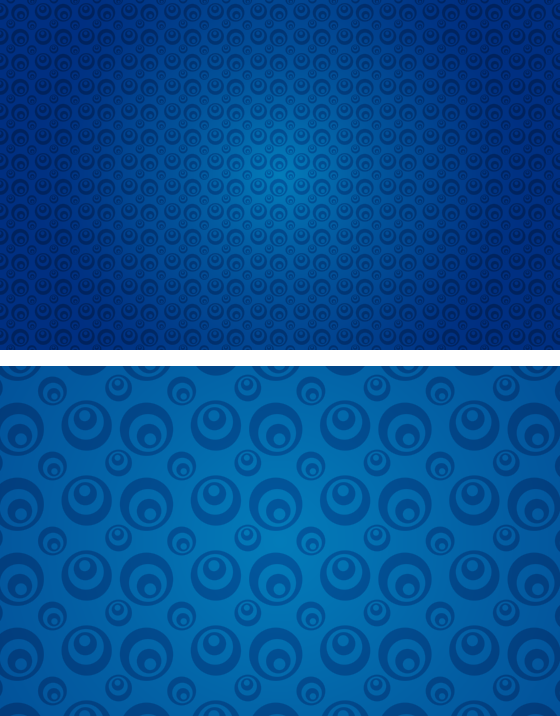
Top, the full canvas; bottom, a detail of the centre.
Give the GLSL for this pattern, as a Shadertoy shader.

```glsl
// Rows of nested off-centre discs, large and small, leaning up and down by turns,
// inked darker over a blue radial glow. Each cell wraps its four motifs, and the
// glow flattens out at the borders, so the whole canvas tiles.

const vec2  CELLS = vec2(13.0, 14.0);             // repeats across and down
const vec3  GLOW_CORE = vec3(0.01, 0.49, 0.73);
const vec3  GLOW_MID  = vec3(0.01, 0.325, 0.605);
const vec3  GLOW_EDGE = vec3(0.00, 0.185, 0.505);
const vec3  INK_CORE = vec3(0.70, 0.72, 0.86);    // ink multiplies the glow
const vec3  INK_EDGE = vec3(0.70, 0.72, 0.72);
const vec2  LEAN_UP   = vec2(-0.10, 0.50);
const vec2  LEAN_DOWN = vec2(0.18, -0.48);
const float BIG_UP = 0.335, BIG_DOWN = 0.355;     // radii in row heights
const float SMALL_UP = 0.178, SMALL_DOWN = 0.192;
const float DISC_SHARE[4] = float[4](1.0, 0.71, 0.46, 0.22);

// Distance from the centre, level at the borders so opposite edges join smoothly
float glowDistance(vec2 uv, float aspect) {
    vec2 t = abs(2.0 * uv - 1.0);
    vec2 eased = (t - pow(t, vec2(7.0)) / 7.0) * 7.0 / 6.0;
    return length(eased * vec2(1.0, 1.0 / aspect));
}

vec3 glowColor(float d) {
    vec3 inner = mix(GLOW_CORE, GLOW_MID, smoothstep(-0.15, 0.52, d) * 1.1 - 0.1);
    return mix(inner, GLOW_EDGE, smoothstep(0.35, 1.03, d));
}

// Ink of nested discs, alternately dark and clear, each pushed toward the lean
float nestedDiscs(vec2 cell, vec2 center, float cellAspect, float radius, vec2 lean, float pixel) {
    vec2 p = fract(cell - center + 0.5) - 0.5;
    p.x *= cellAspect;
    float ink = 0.0;
    for (int i = 0; i < 4; i++) {
        float r = radius * DISC_SHARE[i];
        float d = length(p - lean * (radius - r)) - r;
        float cover = clamp(0.5 - d / pixel, 0.0, 1.0);
        ink = mix(ink, float(1 - i % 2), cover);
    }
    return ink;
}

void mainImage(out vec4 fragColor, in vec2 fragCoord) {
    vec2 uv = fragCoord / iResolution.xy;
    float aspect = iResolution.x / iResolution.y;
    float cellAspect = aspect * CELLS.y / CELLS.x;
    float pixel = 1.2 * CELLS.y / iResolution.y;
    vec2 cell = uv * CELLS;

    // Large pair on the row, small pair half a row away
    float ink = nestedDiscs(cell, vec2(0.004, 0.54), cellAspect, BIG_UP, LEAN_UP, pixel);
    ink = max(ink, nestedDiscs(cell, vec2(0.467, 0.49), cellAspect, BIG_DOWN, LEAN_DOWN, pixel));
    ink = max(ink, nestedDiscs(cell, vec2(0.251, 0.04), cellAspect, SMALL_UP, LEAN_UP, pixel));
    ink = max(ink, nestedDiscs(cell, vec2(0.739, 0.00), cellAspect, SMALL_DOWN, LEAN_DOWN, pixel));

    // Darken the glow under the ink
    float d = glowDistance(uv, aspect);
    vec3 inkTint = mix(INK_CORE, INK_EDGE, clamp(d, 0.0, 1.0));
    vec3 color = glowColor(d) * mix(vec3(1.0), inkTint, ink);
    fragColor = vec4(color, 1.0);
}
```
